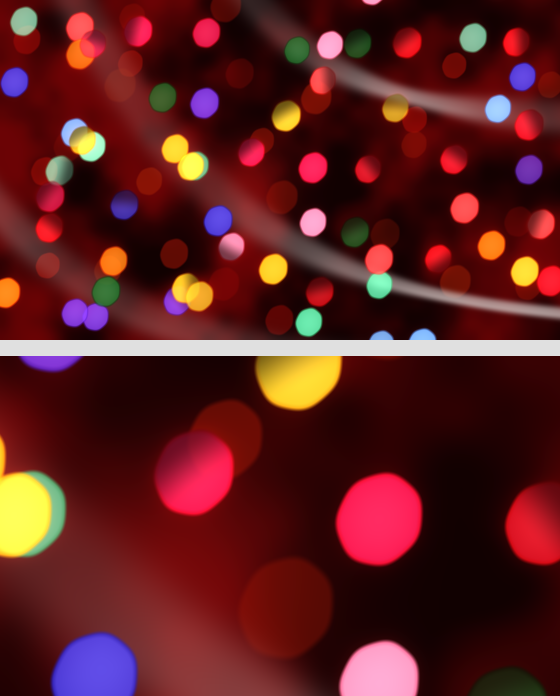
Top: the whole. Bottom: its middle third, enlarged.
This background is drawn by a Shadertoy shader. Its source:

```glsl
const vec3 lights[14] = vec3[14](
    vec3(.95, .06, .10), vec3(1., .84, .16), vec3(.36, .91, .66), vec3(.97, .10, .32),
    vec3(.25, .22, .84), vec3(1., .50, .05), vec3(.48, .72, 1.), vec3(.92, .07, .14),
    vec3(1., .62, .78), vec3(.09, .38, .13), vec3(1., .80, .12), vec3(.46, .20, .84),
    vec3(.58, .98, .80), vec3(.98, .28, .28));

vec3 hash3(float n) {
    vec3 q = fract(n * vec3(.1031, .1130, .0973) + .17);
    q += dot(q, q.yzx + 33.33);
    return fract((q.xxy + q.yzz) * q.zyx);
}

float noise(vec2 p) {
    vec2 i = floor(p), f = fract(p);
    f = f * f * (3. - 2. * f);
    float n = i.x + i.y * 57. + 200.;
    return mix(mix(hash3(n).x, hash3(n + 1.).x, f.x),
               mix(hash3(n + 57.).x, hash3(n + 58.).x, f.x), f.y);
}

float fbm(vec2 p) {
    return .55 * noise(p) + .3 * noise(p * 2.1 + 7.) + .15 * noise(p * 4.3 + 3.);
}

// Soft band along y = base + height * exp(-decay * x)
float ribbon(vec2 p, float height, float decay, float base, float width) {
    float fall = height * exp(-decay * p.x);
    float d = (p.y - base - fall) / sqrt(1. + decay * decay * fall * fall) / width;
    return exp(-abs(d * d * d)) * (.8 + .2 * smoothstep(.8, -.6, d));
}

// Distance from the centre of a slightly tilted, faceted lens disc; 1 at its rim
float lensRadius(vec2 q, float radius) {
    q = vec2(q.x * 1.04 - q.y * .05, q.y * .97 - q.x * .05);
    return length(q) / radius * (1. + .012 * cos(7. * atan(q.y, q.x)));
}

// Evenly spread position with enough jitter to form clusters
vec2 scatter(float i, vec2 jitter, float aspect) {
    vec2 s = fract(i * vec2(.7549, .5698) + vec2(.13, .41));
    s.x = pow(s.x, 1.1);
    return s * vec2(aspect, 1.) + (jitter - .5) * .2;
}

void mainImage(out vec4 fragColor, in vec2 fragCoord) {
    vec2 p = fragCoord / iResolution.y;
    float aspect = iResolution.x / iResolution.y;
    float pixel = 1. / iResolution.y;

    // Dark red haze
    float haze = smoothstep(.27, .8, fbm(p * 4.2));
    vec3 col = mix(vec3(.065, .002, .005), vec3(.42, .012, .018), haze);
    col += vec3(.4, .03, .03) * exp(-70. * dot(p - vec2(.72, .45), p - vec2(.72, .45)));

    // Faint out-of-focus discs
    for (int i = 0; i < 26; i++) {
        vec3 h = hash3(float(i) + 311.);
        float r = lensRadius(p - scatter(float(i) + 90.5, h.xy, aspect), .036 + .012 * h.z);
        float mask = smoothstep(1.08, .9, r) * (.2 + .5 * h.x);
        col = mix(col, vec3(.62, .03 + .1 * h.y * h.y, .02), mask);
    }

    // Blurred ribbons, sharper and brighter towards the right
    vec3 silver = vec3(.80, .74, .73);
    float sheen = smoothstep(.5, 1.35, p.x);
    float streak = .75 + .5 * noise(vec2(p.x * 5., p.y * 9.));
    float lower = ribbon(p, 1.554, 2.1, .03, mix(.062, .019, sheen));
    col = mix(col, silver, lower * mix(.2, .72, sheen) * streak);
    float crest = exp(-18. * (p.x - 1.2) * (p.x - 1.2));
    float upper = ribbon(p, 4.61, 3.4, .64, mix(.052, .026, crest));
    col = mix(col, silver, upper * mix(.2, .6, crest) * streak);
    col = mix(col, silver, ribbon(p, .5, 2.2, -.12, .055) * .25 * streak);

    // Bright coloured discs
    for (int i = 0; i < 64; i++) {
        vec3 h = hash3(float(i) * 3. + 17.);
        vec3 k = hash3(float(i) * 5. + 701.);
        vec2 q = p - scatter(float(i), h.xy, aspect);
        float radius = .039 + .005 * h.z;
        float r = lensRadius(q, radius);
        vec3 light = lights[int(fract(float(i) * .618034) * 14.)];

        // Pale heart, saturated rim and, on some, one shaded side
        vec3 tint = light + .07 * (1. - min(r * r, 1.));
        tint = mix(tint, light * light * vec3(1.05, .85, .85), .65 * smoothstep(.86, 1.02, r));
        float angle = 6.2832 * k.x;
        float side = dot(q, vec2(cos(angle), sin(angle))) / radius;
        tint *= mix(1., .4 + .6 * smoothstep(-.8, .5, side), step(.76, k.y));

        float edge = .035 + pixel / radius;
        float mask = smoothstep(1. + edge, 1. - edge, r) * mix(.72, .98, smoothstep(0., .4, k.z));
        col += light * vec3(.10, .02, .02) * exp(-5. * max(r - 1., 0.)) * (1. - mask);
        col = mix(col, tint + .2 * col, mask);
    }

    fragColor = vec4(clamp(col, 0., 1.), 1.);
}
```
